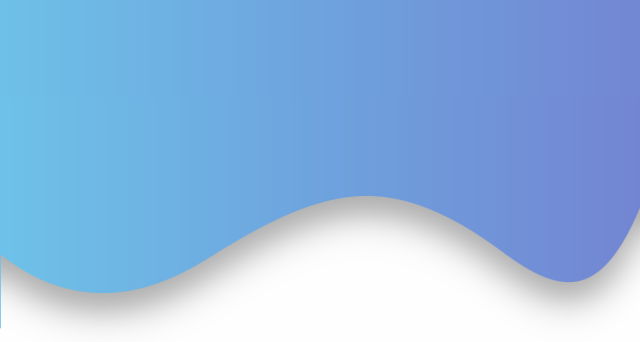
This background is drawn by a WebGL 2 fragment shader. Its source:

```glsl
#version 300 es
precision highp float;
// A blue to violet gradient panel with a wavy lower edge and a soft shadow on white.

uniform vec2 u_resolution;
out vec4 fragColor;

const vec3 SKY = vec3(0.430, 0.760, 0.912);
const vec3 AZURE = vec3(0.430, 0.638, 0.868);
const vec3 VIOLET = vec3(0.452, 0.522, 0.825);
const vec3 PAPER = vec3(0.998);

const float SEAM_HEIGHT = 0.717;     // the gradient is slightly flatter above this
const float SEAM_CONTRAST = 0.95;
const float SHADOW_DROP = 0.058;
const float SHADOW_BLUR = 0.049;
const float SHADOW_STRENGTH = 0.335;
const int BLUR_TAPS = 8;             // taps on each side
const float LINE_WIDTH = 0.0013;
const float LINE_BOTTOM = 0.04;

// Wave knots: position across, height, slope
const int KNOTS = 7;
const vec3 WAVE[KNOTS] = vec3[KNOTS](
    vec3(0.000, 0.257, -1.49),
    vec3(0.1615, 0.143, 0.0),
    vec3(0.3255, 0.245, 1.17),
    vec3(0.573, 0.427, 0.0),
    vec3(0.781, 0.269, -1.38),
    vec3(0.889, 0.175, 0.0),
    vec3(1.000, 0.393, 4.50));

// Height of the wave, a chain of cubic Hermite spans
float waveHeight(float x) {
    x = clamp(x, 0.0, 1.0);
    int i = 0;
    for (int k = 1; k < KNOTS - 1; k++) {
        if (x >= WAVE[k].x) i = k;
    }
    vec3 a = WAVE[i];
    vec3 b = WAVE[i + 1];
    float span = b.x - a.x;
    float t = (x - a.x) / span;
    float s = 1.0 - t;
    float ease = t * t * (3.0 - 2.0 * t);
    return mix(a.y, b.y, ease) + span * t * s * (a.z * s - b.z * t);
}

// Logistic approximation of the normal distribution
float normalCdf(float z) {
    return 1.0 / (1.0 + exp(-1.702 * z));
}

// Gaussian blur of the dropped panel: sampled across, analytic in height
float shadow(vec2 uv, float aspect) {
    float sum = 0.0;
    float total = 0.0;
    for (int i = -BLUR_TAPS; i <= BLUR_TAPS; i++) {
        float z = 2.5 * float(i) / float(BLUR_TAPS);
        float weight = exp(-0.5 * z * z);
        float edge = waveHeight(uv.x + z * SHADOW_BLUR / aspect) - SHADOW_DROP;
        sum += weight * normalCdf((uv.y - edge) / SHADOW_BLUR);
        total += weight;
    }
    return sum / total;
}

vec3 panelColor(vec2 uv) {
    float contrast = mix(1.0, SEAM_CONTRAST, smoothstep(-0.004, 0.004, uv.y - SEAM_HEIGHT));
    float t = 0.5 + (uv.x - 0.5) * contrast;
    return t < 0.5 ? mix(SKY, AZURE, 2.0 * t) : mix(AZURE, VIOLET, 2.0 * t - 1.0);
}

void main() {
    vec2 uv = gl_FragCoord.xy / u_resolution;
    float aspect = u_resolution.x / u_resolution.y;
    vec2 pixel = 1.0 / u_resolution;

    // Paper and shadow
    vec3 color = PAPER - SHADOW_STRENGTH * shadow(uv, aspect);

    // Hairline down the left side
    float line = clamp((LINE_WIDTH - uv.x) / pixel.x + 0.5, 0.0, 1.0);
    line *= smoothstep(-pixel.y, pixel.y, uv.y - LINE_BOTTOM);
    color = mix(color, SKY, line);

    // Panel with a smoothed edge
    float gap = uv.y - waveHeight(uv.x);
    float cover = clamp(gap / max(fwidth(gap), 1e-5) + 0.5, 0.0, 1.0);
    fragColor = vec4(mix(color, panelColor(uv), cover), 1.0);
}
```
